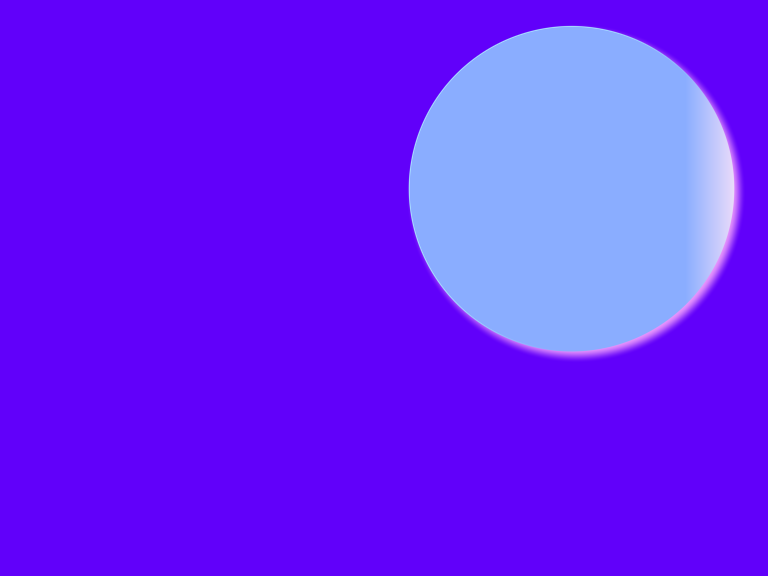
This background is drawn by a Shadertoy shader. Its source:

```glsl
// A pale blue disc with a lit right side and a soft pink glow on a violet field.
#define DISC_CENTER vec2(0.9922, 0.6724)
#define DISC_RADIUS 0.2826
#define GLOW_OFFSET vec2(0.0080, -0.0080)
#define GLOW_BLUR 0.0120
#define LIGHT_START 1.190
#define LIGHT_END 1.276
#define RIM_WIDTH 0.0018

const vec3 VIOLET = vec3(0.380, 0.000, 0.980);
const vec3 BLUE = vec3(0.540, 0.680, 1.000);
const vec3 LIGHT = vec3(0.920, 0.860, 0.980);
const vec3 PINK = vec3(0.900, 0.580, 0.990);
const vec3 RIM = vec3(0.680, 0.900, 1.000);

float circleDistance(vec2 p, vec2 center, float radius) {
    return length(p - center) - radius;
}

void mainImage(out vec4 fragColor, in vec2 fragCoord) {
    // Canvas height is one unit
    vec2 p = fragCoord / iResolution.y;
    float pixel = 1.0 / iResolution.y;
    float disc = circleDistance(p, DISC_CENTER, DISC_RADIUS);

    // Blurred glow, shifted down and right
    float glowEdge = circleDistance(p, DISC_CENTER + GLOW_OFFSET, DISC_RADIUS);
    float glow = 1.0 - smoothstep(-GLOW_BLUR, GLOW_BLUR, glowEdge);
    vec3 color = mix(VIOLET, PINK, glow);

    // Disc fill, lightened toward its right edge
    float lit = clamp((p.x - LIGHT_START) / (LIGHT_END - LIGHT_START), 0.0, 1.0);
    vec3 fill = mix(BLUE, LIGHT, lit);

    // Thin bright rim, strongest on the upper left
    vec2 normal = normalize(p - DISC_CENTER + 1e-5);
    float facing = smoothstep(-0.5, 0.5, dot(normal, normalize(vec2(-1.0, 0.6))));
    float rim = smoothstep(-RIM_WIDTH - 0.5 * pixel, -RIM_WIDTH + 0.5 * pixel, disc);
    fill = mix(fill, RIM, 0.8 * rim * facing);

    // Smooth outer edge
    float coverage = 1.0 - smoothstep(-0.7 * pixel, 0.7 * pixel, disc);
    fragColor = vec4(mix(color, fill, coverage), 1.0);
}
```
